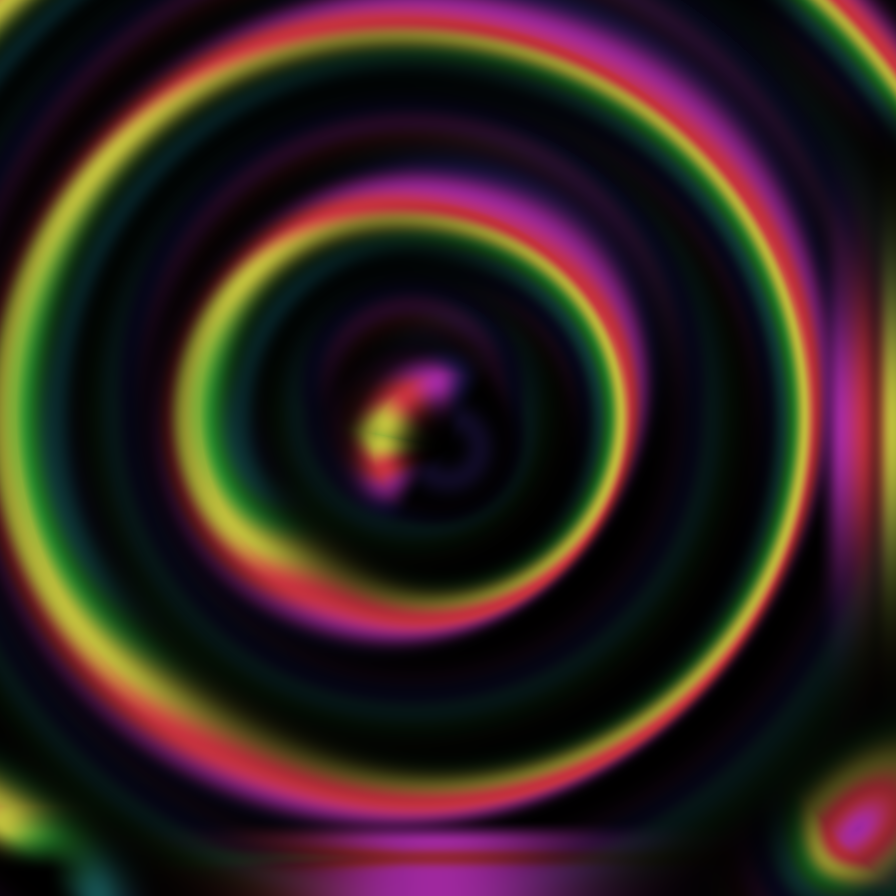
Give the GLSL for this background, as a Shadertoy shader.

```glsl
// Glowing rainbow rings, off centre on black, with soft flares at the edges and corners.

// Smooth hue wheel: 0 red, 1/6 yellow, 1/3 green, 5/6 magenta; blues are dimmer.
vec3 neon(float hue) {
    vec3 wheel = clamp(abs(fract(hue + vec3(0.0, 2.0, 1.0) / 3.0) * 6.0 - 3.0) - 1.0, 0.0, 1.0);
    wheel = wheel * wheel * (3.0 - 2.0 * wheel);
    float gain = 0.74 + 0.26 * cos(6.2832 * (hue - 0.06));
    return mix(vec3(0.21, 0.2, 0.25), vec3(0.79), wheel) * gain;
}

float bell(float x, float width) {
    return exp(-x * x / (width * width));
}

// One-sided lobe around a direction
float lobe(float angle, float center, float power) {
    return pow(max(cos(angle - center), 0.0), power);
}

// Repeating rings whose hue, slope and width vary around the circle.
vec3 rings(vec2 p) {
    float r = length(p);
    vec2 q = p - vec2(-0.08, 0.08) * smoothstep(0.0, 0.22, r);
    float angle = atan(q.y, q.x);
    float c = cos(angle), s = sin(angle);
    float c2 = cos(2.0 * angle), s2 = sin(2.0 * angle);
    float radius = length(q);
    float phase = (radius - 0.475) / 0.41;
    phase -= 0.08 * smoothstep(1.05, 1.2, radius) * smoothstep(0.0, 0.5, c);
    float t = fract(phase + 0.5) - 0.5;
    float u = fract(phase);
    float upperRight = lobe(angle, 0.9, 3.0);
    float lowerLeft = lobe(angle, -2.6, 4.0);
    float spur = lobe(angle, -2.05, 12.0);
    float outside = smoothstep(0.22, 0.3, r);

    // The outermost ring shows only in the corners
    float outermost = step(1.5, phase);
    float corner = smoothstep(0.62, 0.82, min(abs(p.x), abs(p.y)));
    corner *= smoothstep(-1.2, -0.6, p.y - p.x);
    corner *= 1.0 - smoothstep(0.85, 0.95, -p.y) * smoothstep(0.75, 0.9, -p.x);

    // Bright band
    float hue = 0.075 - 0.065 * c + 0.1 * c2 - 0.01 * s2 - 0.05 * upperRight - 0.07 * spur;
    float slope = 1.4 + 1.1 * c + 0.2 * s;
    hue -= t * slope * (t > 0.0 ? 1.0 - 0.6 * upperRight : 1.0);
    hue -= 5.0 * max(t, 0.0) * max(t, 0.0) * max(-c, 0.0);
    hue += max(-t, 0.0) * lobe(angle, -2.9, 8.0);
    hue += 2.5 * outermost * max(-p.y - 0.8, 0.0);
    float outer = 0.11 - 0.03 * c + 0.015 * s + 0.03 * s2 + 0.13 * upperRight + 0.03 * lowerLeft;
    outer = mix(outer, 0.12, outermost);
    float inner = 0.15 + 0.03 * s2 + 0.05 * upperRight + 0.055 * lowerLeft;
    float glow = bell(t, t > 0.0 ? outer : inner);
    vec3 color = neon(hue) * glow * outside * mix(1.0, corner, outermost);

    // Faint violet to teal band halfway between the bright ones
    float faintHue = -0.2 - 1.5 * (u - 0.28) + 0.25 * max(s, 0.0);
    color += neon(faintHue) * 0.22 * bell(u - 0.44, 0.14) * smoothstep(0.1, 0.2, r);

    // Thin teal arc inside the upper left
    color += vec3(0.02, 0.11, 0.13) * bell(t + 0.24, 0.07) * lobe(angle, 2.5, 2.0) * outside;
    return color;
}

// Short arc around the dark middle: yellow at the left, magenta at the top
vec3 centerArc(vec2 p) {
    float r = length(p);
    float angle = mod(atan(p.y, p.x), 6.2832);
    float turn = 2.95 - angle;
    float hue = 0.21 - 0.3 * max(turn, 0.0) - 0.42 * max(-turn, 0.0) - 2.0 * max(r - 0.165, 0.0);
    float arc = smoothstep(0.0, 0.65, cos(angle - 2.6));
    vec3 color = neon(hue) * arc * bell(r - 0.15, 0.055);
    return color + vec3(0.06, 0.04, 0.14) * bell(r - 0.07, 0.035) * (1.0 - arc);
}

void mainImage(out vec4 fragColor, in vec2 fragCoord) {
    vec2 p = 2.0 * fragCoord / iResolution.xy - 1.0;
    vec3 color = rings(p) + centerArc(p);

    // Right flare: magenta to crimson, a dark seam, then yellow
    float right = smoothstep(0.82, 0.88, p.x) * bell(p.y - 0.05, 0.3);
    float rightHue = -0.2 + 2.3 * max(p.x - 0.85, 0.0) + 0.04 * smoothstep(0.95, 1.0, p.x);
    color = mix(color, neon(rightHue) * (1.0 - 0.4 * bell(p.x - 0.955, 0.02)), right);

    // Lower flare: two magenta streaks with a red seam
    float lower = smoothstep(-0.83, -0.88, p.y) * bell(p.x + 0.03, 0.31);
    float seam = bell(p.y + 0.915, 0.022);
    float lowerHue = -0.16 + 0.13 * seam + 0.4 * max(-p.x - 0.1, 0.0);
    color = mix(color, neon(lowerHue) * (1.0 - 0.25 * seam), lower);

    // Lower right corner: diagonal magenta core in red, turning green inward
    vec2 o = p - vec2(0.915, -0.85);
    float along = dot(o, vec2(0.707));
    float across = dot(o, vec2(0.707, -0.707));
    float away = length(vec2(along, 1.8 * across));
    float cornerHue = -0.17 + 1.6 * away + 2.5 * max(-along - 0.04, 0.0);
    color += neon(cornerHue) * bell(away, 0.19);

    fragColor = vec4(color, 1.0);
}
```
